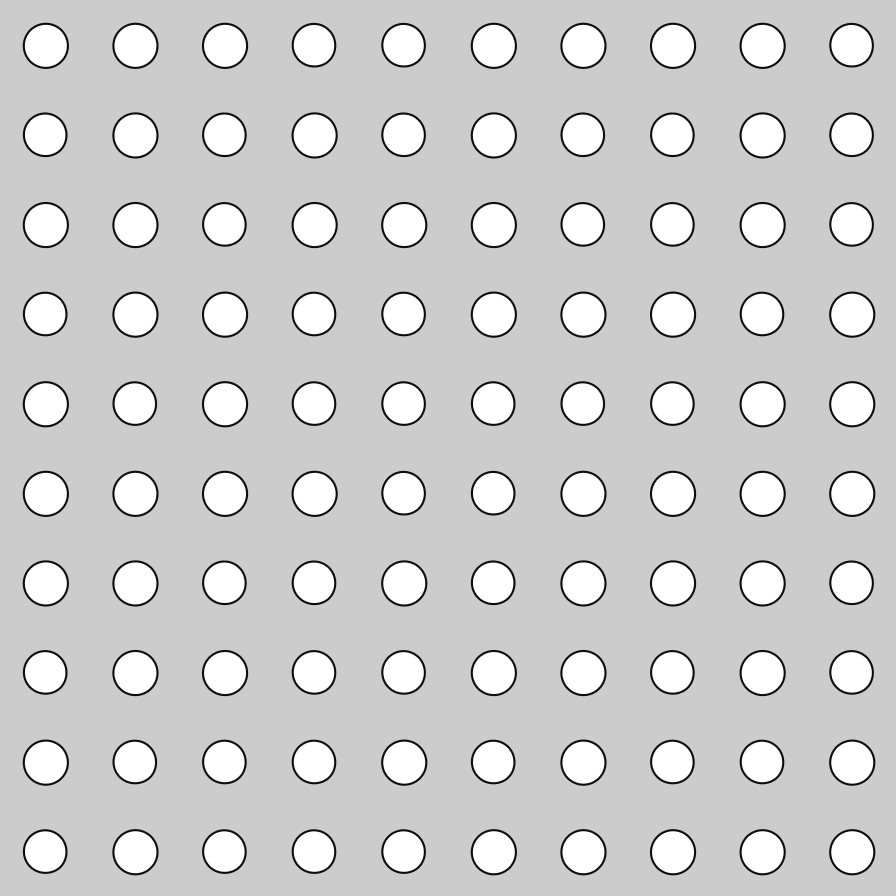
Write a Shadertoy shader that draws this pattern.

```glsl
// Grid of white, thinly outlined dots on light grey, each in one of two slightly different sizes.

const float REPEATS      = 10.0;     // dots across and down
const float LARGE_RADIUS = 0.0246;   // all lengths are fractions of the canvas
const float SMALL_RADIUS = 0.0237;
const float LARGE_SHIFT  = 0.00117;  // offset towards the lower right
const float SMALL_SHIFT  = 0.0004;
const float SMALL_BULGE  = 0.0005;   // swelling of small dots at the lower right
const float LINE_WIDTH   = 0.00235;
const float LARGE_SHARE  = 0.56;     // fraction of dots that are large
const vec3 GROUND = vec3(0.8);
const vec3 FILL   = vec3(1.0);
const vec3 INK    = vec3(0.05);

// Hash without sine, 0 to 1
float hash(vec2 p) {
    vec3 q = fract(vec3(p.xyx) * 0.1031);
    q += dot(q, q.yzx + 33.33);
    return fract((q.x + q.y) * q.z);
}

// Signed distance to a dot, swollen towards the lower right
float dotDistance(vec2 p, float radius, float bulge) {
    float len = length(p);
    float facing = max(dot(p, vec2(0.7071, -0.7071)) / max(len, 1e-5), 0.0);
    return len - radius - bulge * pow(facing, 6.0);
}

// Antialiased coverage, one pixel wide
float coverage(float d, float pixel) {
    return clamp(0.5 - d / pixel, 0.0, 1.0);
}

void mainImage(out vec4 fragColor, in vec2 fragCoord) {
    vec2 uv = fragCoord / iResolution.xy;
    float pixel = 1.0 / min(iResolution.x, iResolution.y);

    // Repeat, with cell numbers that wrap at the canvas edges
    vec2 grid = uv * REPEATS;
    vec2 cell = mod(floor(grid), REPEATS);
    vec2 p = (fract(grid) - 0.5) / REPEATS;

    // Size variation
    float large = step(hash(cell + 7.0), LARGE_SHARE);
    float radius = mix(SMALL_RADIUS, LARGE_RADIUS, large);
    float shift = mix(SMALL_SHIFT, LARGE_SHIFT, large);
    float bulge = SMALL_BULGE * (1.0 - large);
    float d = dotDistance(p - vec2(shift, -shift), radius, bulge);

    // Fill, then outline
    vec3 color = mix(GROUND, FILL, coverage(d, pixel));
    color = mix(color, INK, coverage(abs(d) - 0.5 * LINE_WIDTH, pixel));
    fragColor = vec4(color, 1.0);
}
```
